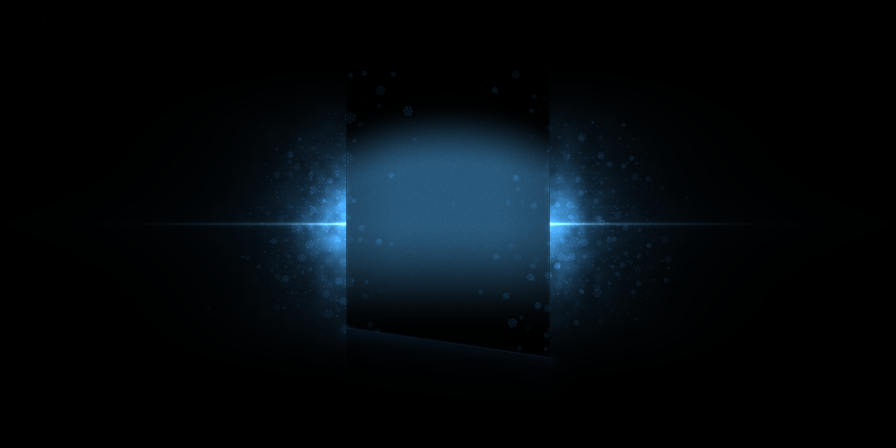
Reproduce this background procedurally as a Shadertoy shader.

```glsl
// Dark panel lit from behind by a blue flare, with snowflakes and sparks bursting from its sides.

const float PI = 3.14159265;
const float PANEL_HALF = 0.2266;

vec3 hash3(vec2 p) {
    vec3 q = fract(vec3(p.xyx) * vec3(0.1031, 0.1030, 0.0973));
    q += dot(q, q.yxz + 33.33);
    return fract((q.xxy + q.yzz) * q.zyx);
}

float noise(vec2 p) {
    vec2 i = floor(p), f = fract(p);
    f = f * f * (3.0 - 2.0 * f);
    float low = mix(hash3(i).x, hash3(i + vec2(1, 0)).x, f.x);
    float high = mix(hash3(i + vec2(0, 1)).x, hash3(i + 1.0).x, f.x);
    return mix(low, high, f.y);
}

float segment(vec2 p, vec2 a, vec2 b) {
    vec2 d = b - a;
    return length(p - a - d * clamp(dot(p - a, d) / dot(d, d), 0.0, 1.0));
}

// Distance to a six-armed crystal of unit radius
float crystal(vec2 p, float turn) {
    float a = abs(mod(atan(p.y, p.x) + turn, PI / 3.0) - PI / 6.0);
    vec2 q = length(p) * vec2(cos(a), sin(a));
    float arm = segment(q, vec2(0.0), vec2(0.95, 0.0));
    float twig = segment(q, vec2(0.55, 0.0), vec2(0.78, 0.26));
    return min(arm, twig) - 0.07;
}

// Chance of a particle, with p measured from the panel centre
float density(vec2 p) {
    float d = abs(p.x) - PANEL_HALF;
    if (d > 0.0) {
        float reach = p.x > 0.0 ? 0.36 : 0.29;
        float r = length(vec2(d * 0.28 / reach, p.y));
        return 0.7 * smoothstep(0.28, 0.02, r);
    }
    float rim = smoothstep(0.13, 0.0, -d) * 0.36 + 0.015;
    return rim * smoothstep(0.33, 0.27, abs(p.y - 0.04));
}

// One particle per grid cell, either a crystal or a round spark
float scatter(vec2 p, float cell, float seed, bool isCrystal) {
    vec2 q = p / cell + seed * 7.3;
    vec2 id = floor(q);
    vec3 h = hash3(id + seed * 31.0 + 200.0);
    vec3 k = hash3(id.yx + seed * 17.0 + 400.0);
    float radius = isCrystal ? mix(0.13, 0.28, h.z * h.z) : mix(0.06, 0.2, h.z * h.z);
    vec2 local = (fract(q) - 0.5 - (h.xy - 0.5) * 0.42) / radius;
    float soft = 1.0 / (iResolution.y * cell * radius);
    float shape = isCrystal ? crystal(local, k.y * PI) : length(local) - 0.8;
    float present = step(k.x, density((id + 0.5 - seed * 7.3) * cell));
    return present * mix(0.3, 1.0, k.z) * smoothstep(soft, -soft, shape);
}

void mainImage(out vec4 fragColor, in vec2 fragCoord) {
    vec2 p = (fragCoord - 0.5 * iResolution.xy) / iResolution.y;
    float px = 1.0 / iResolution.y;
    float d = abs(p.x) - PANEL_HALF;
    float outward = max(d, 0.0);
    float bottom = -0.266 - 0.149 * p.x;
    float outside = smoothstep(-px, px, d);

    // Light behind the panel: core, long haze and broken clouds
    float r = length(vec2(outward, p.y * 0.7));
    float cloud = 0.6 + 0.45 * noise(p * 22.0) + 0.35 * noise(p * 60.0 + 9.0);
    vec3 back = vec3(0.25, 0.53, 0.76) * exp(-r * r / 0.006) * 0.5 * cloud;
    back += vec3(0.15, 0.34, 0.49) * exp(-r / 0.075) * cloud;
    back += vec3(0.03, 0.09, 0.14) * exp(-outward / 0.2 - abs(p.y) / 0.07);
    back += vec3(0.012, 0.034, 0.05) * exp(-(outward * outward + p.y * p.y) / 0.06);
    back *= smoothstep(0.36, 0.2, abs(p.y));

    // Panel face with a curved upper falloff and fine grain
    float curvedY = p.y + 0.9 * p.x * p.x;
    float lit = smoothstep(0.275, 0.125, curvedY) * smoothstep(-0.245, 0.01, p.y);
    float grain = hash3(floor(p * 384.0) + 700.0).x - 0.5;
    vec3 face = vec3(0.155, 0.34, 0.475) * lit * (1.0 + 0.06 * grain);
    face *= 1.0 - 0.15 * smoothstep(0.1, PANEL_HALF, abs(p.x));

    // Snowflakes and sparks in several sizes
    float flakes = 0.0, sparks = 0.0;
    for (int i = 0; i < 3; i++) {
        float n = float(i);
        flakes += scatter(p, 0.047 - 0.009 * n, n + 1.0, true);
        sparks += scatter(p, 0.019 - 0.004 * n, n + 5.0, false);
    }
    float particles = flakes * 0.6 + sparks * 0.4;
    back += vec3(0.19, 0.4, 0.62) * particles * (0.4 + 0.5 * exp(-r / 0.12)) * outside;
    face += vec3(0.08, 0.22, 0.35) * (flakes * 0.6 + sparks * 0.08);

    // Thin horizontal flare, white where it meets the panel
    float beam = exp(-abs(p.y) / 0.002);
    back += vec3(0.24, 0.46, 0.6) * beam * exp(-outward / 0.22) * smoothstep(0.62, 0.3, outward);
    back += vec3(0.5, 0.45, 0.38) * beam * exp(-outward / 0.06);

    // Light behind the panel's column fades out; only the lower edge keeps a glow
    back *= outside;
    float below = max(bottom - p.y, 0.0);
    float under = exp(-below / 0.025 - outward / 0.02) * smoothstep(0.02, -0.01, p.y - bottom);
    back += vec3(0.025, 0.08, 0.13) * under * mix(1.0, 0.55, smoothstep(-0.2, 0.2, p.x));

    // Lit rim on the sides and the bottom
    float side = exp(-abs(d) / 0.002) * exp(-p.y * p.y / 0.035);
    float base = exp(-abs(p.y - bottom) / 0.002);
    face += vec3(0.1, 0.24, 0.36) * (side * 0.4 + base * 0.5);

    float panel = smoothstep(px, -px, d) * smoothstep(-px, px, p.y - bottom);
    vec3 color = mix(back, face, panel) + vec3(0.0, 0.003, 0.005) * exp(-dot(p, p) / 0.2);
    fragColor = vec4(clamp(color, 0.0, 1.0), 1.0);
}
```
